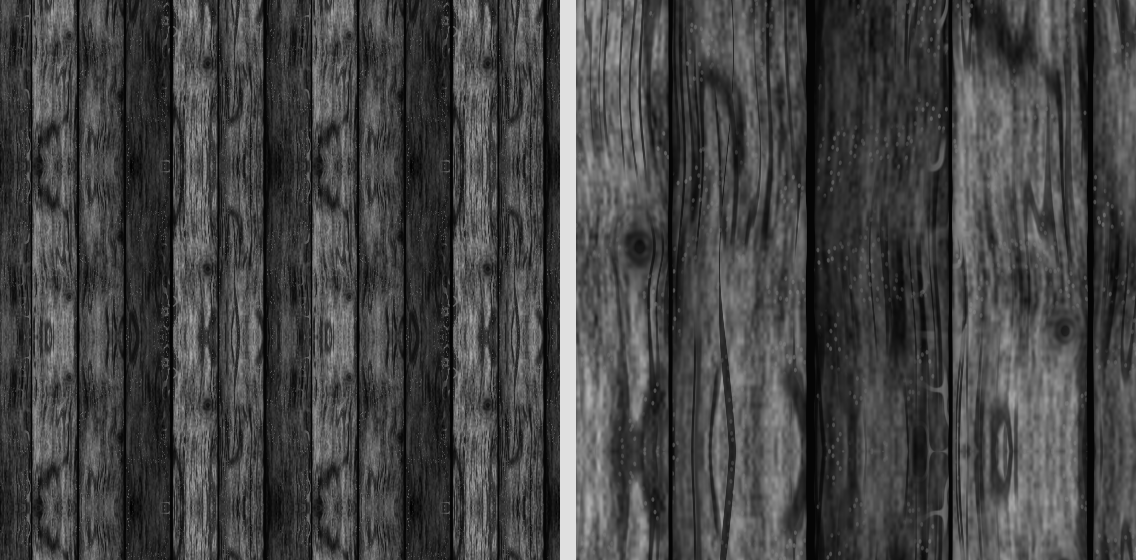
Left: the whole. Right: its middle third, enlarged.
Reproduce this texture procedurally as a Shadertoy shader.

```glsl
// Weathered charcoal planks standing upright, six per tile, two tiles across.
// The height is folded like a mirror; stretched value noise draws the grain,
// noise contours the cracks and paint flakes, cellular noise the pale specks.

#define TILES 2.0           // tiles across the canvas
#define PLANKS 6.0          // planks per tile
#define SEAM_SHIFT 0.675    // first seam, in plank widths
#define FOLD_Y 0.703        // height of one mirror axis
#define FOLD_STEP 0.305     // distance between mirror axes
#define PATCHES 1.05        // strength of broad stains
#define GRAIN 0.95          // strength of the fibres
#define CRACKS 0.62         // darkness of the cracks
#define FLAKE_SHADE 0.58    // grey of the paint remains
#define SEAM_SHADE 0.02     // grey inside the gaps

// Tone of each plank and half width of the gap on its left side
const float TONE[6] = float[6](0.35, 0.275, 0.165, 0.40, 0.345, 0.235);
const float GAP[6] = float[6](0.013, 0.021, 0.023, 0.029, 0.014, 0.029);

// Knots: place across, place along, radius, all in plank widths
const vec3 KNOTS[4] = vec3[4](vec3(0.15, 0.0, 0.10), vec3(0.82, 2.8, 0.08),
                              vec3(1.90, 1.5, 0.09), vec3(3.78, 2.2, 0.10));

float hash(vec2 p) {
    vec3 q = fract(p.xyx * vec3(0.1031, 0.1030, 0.0973));
    q += dot(q, q.yzx + 33.33);
    return fract((q.x + q.y) * q.z);
}

float noise(vec2 p) {
    vec2 i = floor(p), f = fract(p);
    f = f * f * (3.0 - 2.0 * f);
    return mix(mix(hash(i), hash(i + vec2(1, 0)), f.x),
               mix(hash(i + vec2(0, 1)), hash(i + vec2(1, 1)), f.x), f.y);
}

// Distance to the nearest scattered point
float cellular(vec2 p) {
    vec2 cell = floor(p);
    float nearest = 2.0;
    for (int j = -1; j <= 1; j++)
        for (int i = -1; i <= 1; i++) {
            vec2 c = cell + vec2(i, j);
            vec2 point = c + vec2(hash(c), hash(c + 57.3));
            nearest = min(nearest, length(p - point));
        }
    return nearest;
}

// Thin line where the noise crosses its middle value
float contour(vec2 p, float width) {
    return 1.0 - smoothstep(0.3 * width, width, abs(noise(p) - 0.5));
}

void mainImage(out vec4 fragColor, in vec2 fragCoord) {
    vec2 uv = fragCoord / iResolution.xy;
    float scale = TILES * PLANKS;
    float pixel = scale / iResolution.x;

    // Plank coordinates: x runs through the tile, y is mirrored
    float x = mod(uv.x * scale - SEAM_SHIFT, PLANKS);
    float y = scale * abs(mod(FOLD_Y - uv.y + FOLD_STEP, 2.0 * FOLD_STEP) - FOLD_STEP);
    float plank = floor(x), across = x - plank;
    int index = int(plank);

    // Knots push the fibres aside and leave dark rings
    float bend = 0.03 * sin(y * 1.7 + plank * 2.1) + 0.012 * sin(y * 4.3 + plank);
    float knot = 0.0;
    for (int k = 0; k < 4; k++) {
        vec2 d = (vec2(x, y) - KNOTS[k].xy) / KNOTS[k].z;
        float own = 1.0 - step(0.5, abs(plank - floor(KNOTS[k].x)));
        float r = length(d * vec2(1.0, 0.8));
        bend -= own * 0.5 * KNOTS[k].z * d.x * exp(-0.2 * dot(d, d));
        knot += own * exp(-r * r) * (0.75 + 0.25 * sin(r * 9.0));
        knot += own * 0.3 * exp(-0.5 * d.x * d.x - 0.05 * d.y * d.y);
    }
    vec2 wood = vec2(x + bend + plank * 17.0, y);

    // Broad stains, fibres and fine grit
    float stain = 0.65 * noise(wood * vec2(1.8, 0.9) + 4.0)
                + 0.35 * noise(wood * vec2(5.0, 2.4) + 9.0) - 0.5;
    float fibre = 0.40 * noise(wood * vec2(8.0, 0.6))
                + 0.60 * noise(wood * vec2(21.0, 1.5) + 31.0) - 0.5;
    float grit = 0.6 * noise(wood * vec2(38.0, 7.0) + 5.0)
               + 0.4 * noise(wood * vec2(42.0, 24.0) + 71.0) - 0.5;
    float shade = TONE[index] * (1.0 + PATCHES * stain + GRAIN * (fibre + grit));

    // Stained strip along the left of the last two planks
    float strip = step(3.5, plank) * (1.0 - smoothstep(0.2, 0.31, across));
    shade *= 1.0 - 0.35 * strip;

    // Fine cracks with gaps, and one long split
    float crack = contour(wood * vec2(8.0, 0.45) + 13.0, 0.10);
    crack = max(crack, 0.8 * contour(wood * vec2(14.0, 0.8) + 47.0, 0.11));
    crack *= smoothstep(0.3, 0.65, noise(wood * vec2(4.0, 1.6) + 23.0));
    float splitWidth = 0.022 * smoothstep(2.3, 3.1, y);
    float splitLine = abs(x - 4.4 - 0.05 * sin(y * 2.0));
    crack = max(crack, 1.0 - smoothstep(splitWidth, splitWidth + pixel, splitLine));
    shade *= (1.0 - CRACKS * crack) * (1.0 - 0.7 * min(knot, 1.0));

    // Paint remains beside every third seam, specks on all edges
    float fromPaint = abs(mod(x + 1.5, 3.0) - 1.5);
    float worn = exp(-fromPaint * fromPaint * 40.0)
               * smoothstep(0.42, 0.65, noise(wood * vec2(5.0, 1.8) + 83.0));
    float flake = worn * contour(wood * vec2(9.0, 4.5) + 61.0, 0.13);
    float fromSeam = abs(x - floor(x + 0.5));
    float speck = 1.0 - smoothstep(0.10, 0.25, cellular(wood * vec2(17.0, 11.0)));
    speck *= smoothstep(0.55, 0.8, noise(wood * vec2(6.0, 4.0) + 19.0));
    speck *= 0.25 + 0.6 * exp(-fromSeam * 9.0);
    shade = mix(shade, FLAKE_SHADE, clamp(0.8 * flake + speck, 0.0, 0.9));

    // Gaps between the planks, with slightly uneven shaded edges
    float gap = GAP[int(mod(floor(x + 0.5), PLANKS))];
    gap *= 0.8 + 0.4 * noise(vec2(plank * 7.0, y * 5.0));
    shade *= 1.0 - 0.45 * exp(-max(fromSeam - gap, 0.0) * 30.0);
    float open = 1.0 - smoothstep(gap - 0.5 * pixel, gap + 0.5 * pixel, fromSeam);
    shade = mix(shade, SEAM_SHADE, open);

    fragColor = vec4(vec3(clamp(shade, 0.0, 1.0)), 1.0);
}
```
